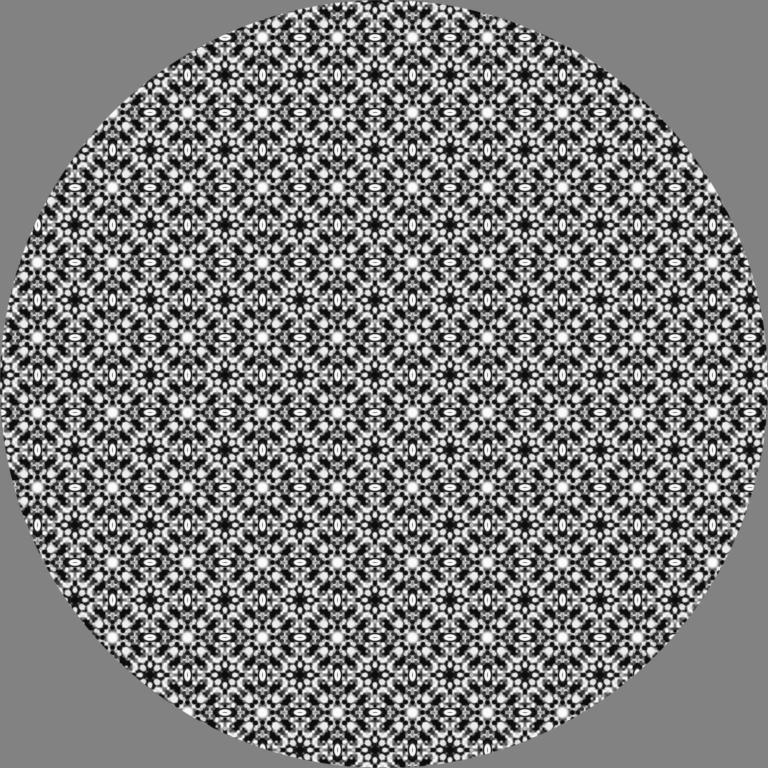
This pattern is drawn by a Shadertoy shader. Its source:

```glsl
// A round medallion of mirrored monochrome tiles on plain grey.
// Each tile folds into one eighth (square kaleidoscope symmetry), where hash
// noise gives the grain and soft spots form stars, ovals and dark crosses.

const float REPEATS = 10.24;          // tiles across the canvas
const float DISC_RADIUS = 0.5;
const vec3 BACKGROUND = vec3(0.51);
const float GRAIN_SCALE = 17.0;       // noise cells per tile
const float GRAIN_CONTRAST = 2.3;
const float BLACK = 0.05;
const float WHITE = 0.97;
const vec2 OVAL_SIZE = vec2(0.088, 0.046);
const vec2 SLIT_SIZE = vec2(0.050, 0.013);
const int SAMPLES = 2;                // per axis, for smoothing

// Spots in the folded tile: centre x, centre y, radius, tone
const vec4 STAR_SPOTS[10] = vec4[10](
    vec4(0.00, 0.00, 0.095, 0.98),
    vec4(0.085, 0.085, 0.036, 0.92),
    vec4(0.130, 0.00, 0.037, 0.04),
    vec4(0.138, 0.090, 0.035, 0.06),
    vec4(0.180, 0.045, 0.024, 0.72),
    vec4(0.195, 0.180, 0.048, 0.93),
    vec4(0.205, 0.00, 0.032, 0.08),
    vec4(0.220, 0.095, 0.030, 0.84),
    vec4(0.265, 0.045, 0.026, 0.20),
    vec4(0.270, 0.270, 0.030, 0.22));

const vec4 CROSS_SPOTS[7] = vec4[7](
    vec4(0.50, 0.50, 0.066, 0.05),
    vec4(0.50, 0.425, 0.028, 0.10),
    vec4(0.50, 0.365, 0.040, 0.92),
    vec4(0.415, 0.415, 0.040, 0.88),
    vec4(0.445, 0.355, 0.025, 0.12),
    vec4(0.50, 0.285, 0.034, 0.06),
    vec4(0.50, 0.215, 0.030, 0.76));

float hash(vec2 p) {
    vec3 h = fract(vec3(p.xyx) * 0.1031);
    h += dot(h, h.yzx + 33.33);
    return fract((h.x + h.y) * h.z);
}

float valueNoise(vec2 p) {
    vec2 cell = floor(p);
    vec2 f = fract(p);
    f = f * f * (3.0 - 2.0 * f);
    return mix(mix(hash(cell), hash(cell + vec2(1, 0)), f.x),
               mix(hash(cell + vec2(0, 1)), hash(cell + vec2(1, 1)), f.x), f.y);
}

// Fold a tile about its axes and diagonal; the star centre becomes the origin
vec2 foldTile(vec2 p) {
    vec2 q = abs(fract(p) - 0.5);
    return q.x < q.y ? q.yx : q;
}

float grain(vec2 q) {
    float coarse = valueNoise(q * GRAIN_SCALE + 17.3);
    float fine = valueNoise(q * GRAIN_SCALE * 1.7 + 53.7);
    float tone = 0.49 + GRAIN_CONTRAST * (mix(coarse, fine, 0.55) - 0.5);
    return clamp(tone, BLACK, WHITE);
}

float addSpot(float tone, vec2 q, vec4 spot) {
    float d = length(q - spot.xy) / spot.z;
    return mix(tone, spot.w, 1.0 - smoothstep(0.45, 1.35, d));
}

// White oval with a thin dark rim and a faint grey slit
float addOval(float tone, vec2 q) {
    vec2 p = q - vec2(0.5, 0.0);
    float d = length(p / OVAL_SIZE);
    tone = mix(tone, 0.12, 1.0 - smoothstep(1.15, 1.55, d));
    tone = mix(tone, WHITE, 1.0 - smoothstep(0.75, 1.15, d));
    float slit = 1.0 - smoothstep(0.3, 1.0, length(p / SLIT_SIZE));
    return mix(tone, 0.6, slit);
}

float tileTone(vec2 p) {
    vec2 q = foldTile(p);
    float tone = grain(q);
    for (int i = 0; i < STAR_SPOTS.length(); i++)
        tone = addSpot(tone, q, STAR_SPOTS[i]);
    for (int i = 0; i < CROSS_SPOTS.length(); i++)
        tone = addSpot(tone, q, CROSS_SPOTS[i]);
    return addOval(tone, q);
}

void mainImage(out vec4 fragColor, in vec2 fragCoord) {
    float side = min(iResolution.x, iResolution.y);
    float pixel = 1.0 / side;
    vec2 centred = (fragCoord - 0.5 * iResolution.xy) * pixel;

    // Tiles start at the upper left corner of the square canvas
    vec2 canvas = vec2(centred.x + 0.5, 0.5 - centred.y);
    float tone = 0.0;
    for (int j = 0; j < SAMPLES; j++)
        for (int i = 0; i < SAMPLES; i++) {
            vec2 offset = (vec2(i, j) + 0.5) / float(SAMPLES) - 0.5;
            tone += tileTone((canvas + offset * pixel) * REPEATS);
        }
    tone /= float(SAMPLES * SAMPLES);

    float disc = 1.0 - smoothstep(-pixel, pixel, length(centred) - DISC_RADIUS);
    fragColor = vec4(mix(BACKGROUND, vec3(tone), disc), 1.0);
}
```
